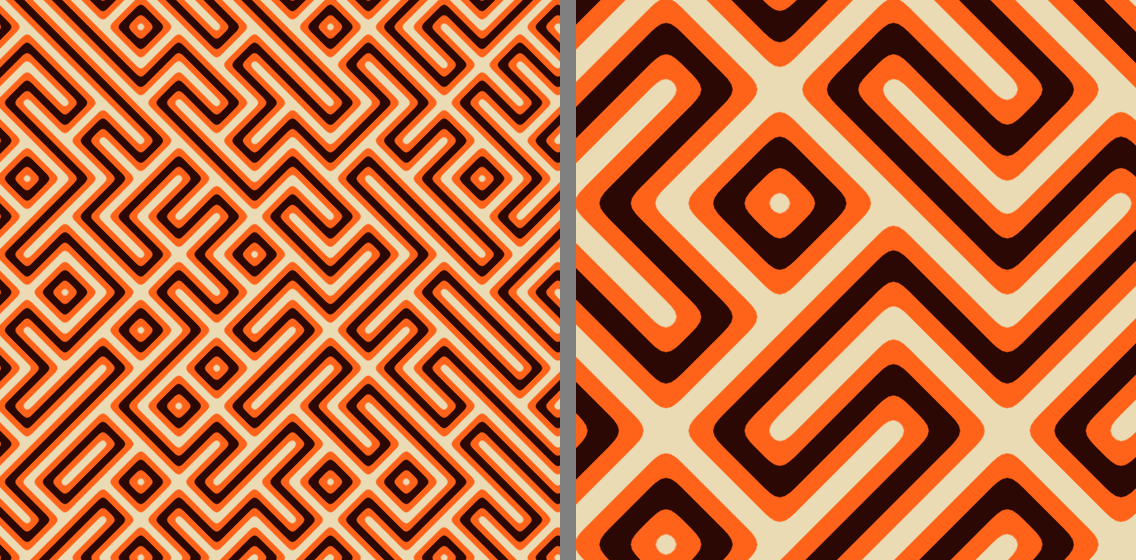
Left: the whole. Right: its middle third, enlarged.
Write a WebGL 1 fragment shader that draws this pattern.

```glsl
precision highp float;
// Retro diagonal maze: rounded dark bands edged in orange on cream, from randomly flipped cells.

uniform vec2 u_resolution;

const float CELLS = 14.77;                     // cells across the canvas
const vec2  GRID_OFFSET = vec2(0.285, -0.06);  // shift of the lattice, in cells
const float ROUNDING = 0.072;                  // corner softening, in cells
const float TAP_STEP = 0.045;                  // spacing of softening taps, in cells
const float CREAM_LIMIT = 0.147;               // level where cream meets orange
const float DARK_LIMIT = 0.362;                // level where orange meets dark
const float SEED = 3.7;

const vec3 CREAM  = vec3(0.92, 0.86, 0.71);
const vec3 ORANGE = vec3(1.00, 0.39, 0.10);
const vec3 DARK   = vec3(0.17, 0.03, 0.01);

float hash(vec2 cell) {
  return fract(sin(dot(cell, vec2(127.1, 311.7)) + SEED) * 43758.5);
}

// Lattice points alternate between 0 and 1; each cell joins one pair of equal
// corners by a flat diagonal ridge or valley and slopes away on both sides.
float mazeHeight(vec2 p) {
  vec2 cell = floor(p);
  vec2 q = p - cell - 0.5;
  float parity = mod(cell.x + cell.y, 2.0);
  float flip = step(0.5, hash(cell));
  float fromDiagonal = abs(q.x + (2.0 * flip - 1.0) * q.y);
  return abs(abs(parity - flip) - fromDiagonal);
}

// Gaussian average of the height, which rounds the corners of its contours.
float roundedHeight(vec2 p) {
  float total = 0.0;
  float weightSum = 0.0;
  for (int j = -3; j <= 3; j++) {
    for (int i = -3; i <= 3; i++) {
      vec2 offset = vec2(float(i), float(j)) * TAP_STEP;
      float weight = exp(-0.5 * dot(offset, offset) / (ROUNDING * ROUNDING));
      total += weight * mazeHeight(p + offset);
      weightSum += weight;
    }
  }
  return total / weightSum;
}

void main() {
  float canvasSize = min(u_resolution.x, u_resolution.y);
  vec2 p = gl_FragCoord.xy / canvasSize * CELLS + GRID_OFFSET;

  // Both height extremes are cream, the middle level is dark.
  float level = 0.5 - abs(roundedHeight(p) - 0.5);
  float edge = 0.7 * CELLS / canvasSize;

  // Layer the bands with edges about one pixel wide.
  float orangeMask = clamp((level - CREAM_LIMIT) / (2.0 * edge) + 0.5, 0.0, 1.0);
  float darkMask = clamp((level - DARK_LIMIT) / (2.0 * edge) + 0.5, 0.0, 1.0);
  vec3 color = mix(CREAM, ORANGE, orangeMask);
  color = mix(color, DARK, darkMask);
  gl_FragColor = vec4(color, 1.0);
}
```
